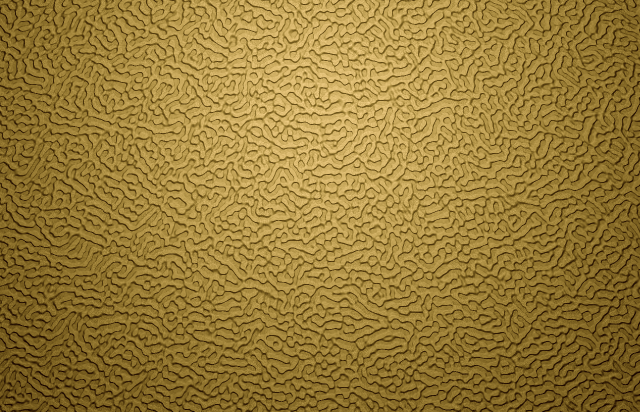
Give the GLSL for this texture, as a Shadertoy shader.

```glsl
#define RIDGES 48.0          // ridge periods per canvas height
#define SPREAD vec2(0.72, 0.95) // range of ridge directions, bottom and top
#define LEAN 0.15            // mean ridge slant in radians
#define BUMP 0.36            // emboss steepness
#define RELIEF 0.23          // light and shade across slopes
#define GROOVE 0.20          // darkening of steep walls
#define AMBIENT 0.33
#define GLOW 0.52
#define FALLOFF 1.6
#define GRAIN 0.09

const float PI = 3.14159265;

vec4 hash4(vec2 p) {
    vec4 q = fract(p.xyxy * vec4(0.1031, 0.1030, 0.0973, 0.1099));
    q += dot(q, q.wzxy + 33.33);
    return fract((q.xxyz + q.yzzw) * q.zywx);
}

// Sparse Gabor noise: value in x, gradient in yz
vec3 wormNoise(vec2 p) {
    vec2 cell = floor(p);
    vec3 sum = vec3(0.0);
    for (int j = -2; j <= 2; j++) {
        for (int i = -2; i <= 2; i++) {
            vec2 id = cell + vec2(i, j);
            vec4 rnd = hash4(id + 17.0);
            vec2 r = p - id - rnd.xy;
            float spread = mix(SPREAD.x, SPREAD.y, clamp(id.y / RIDGES, 0.0, 1.0));
            float angle = PI * 0.5 + LEAN + (rnd.z - 0.5) * PI * spread;
            vec2 wave = 2.0 * PI * vec2(cos(angle), sin(angle));
            float phase = dot(wave, r) + 2.0 * PI * rnd.w;
            float window = exp(-0.9 * dot(r, r));
            float c = cos(phase);
            sum += window * vec3(c, -1.8 * r * c - wave * sin(phase));
        }
    }
    return sum;
}

float brightness(vec2 p, float aspect) {
    // Flat-topped ridges with rounded walls
    vec3 n = wormNoise(p * RIDGES);
    float t = clamp((n.x + 0.75) / 1.3, 0.0, 1.0);
    float height = t * t * (3.0 - 2.0 * t);
    vec2 tilt = -n.yz * 6.0 * t * (1.0 - t) / 1.3 * BUMP;
    tilt *= inversesqrt(1.0 + dot(tilt, tilt));

    // Lamp glow on the sheet, with light raking down from above it
    vec2 lamp = vec2(0.5 * aspect, 0.76);
    vec2 away = p - lamp;
    float glow = exp(-FALLOFF * dot(away, away));
    vec2 toLight = normalize(lamp + vec2(-0.05, 0.55) - p);

    float shade = AMBIENT + GLOW * glow + 0.06 * (height - 0.4);
    shade += RELIEF * dot(tilt, toLight);
    shade -= GROOVE * dot(tilt, tilt) * (0.7 + 0.6 * glow);
    return shade + GRAIN * (hash4(floor(p * 420.0)).x - 0.5);
}

vec3 goldRamp(float t) {
    t = clamp(t, 0.08, 1.0);
    return vec3(t, 0.93 * t - 0.07, 0.6 * pow(t, 2.1));
}

void mainImage(out vec4 fragColor, in vec2 fragCoord) {
    float aspect = iResolution.x / iResolution.y;
    vec3 color = vec3(0.0);
    // Four samples smooth the fine walls
    for (int s = 0; s < 4; s++) {
        vec2 offset = vec2(s % 2, s / 2) * 0.5 - 0.25;
        color += goldRamp(brightness((fragCoord + offset) / iResolution.y, aspect));
    }
    fragColor = vec4(color * 0.25, 1.0);
}
```
